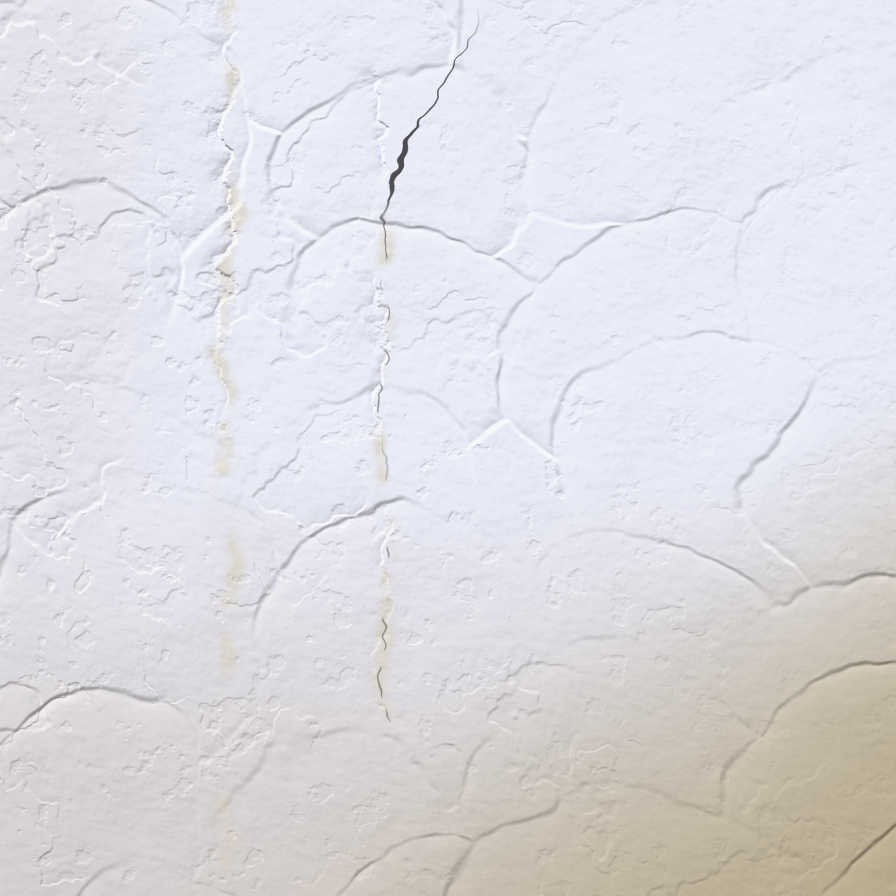
Reproduce this texture procedurally as a WebGL 1 fragment shader.

```glsl
precision highp float;
// White painted plaster with rough trowel ridges, torn flakes and a dark crack.
uniform vec2 u_resolution;

const vec3 COOL_WHITE = vec3(0.912, 0.922, 0.973);
const vec3 SOFT_GREY = vec3(0.835, 0.815, 0.815);
const vec3 WARM_BEIGE = vec3(0.725, 0.675, 0.565);
const vec3 STAIN = vec3(0.85, 0.82, 0.75);
const vec3 CRACK_DARK = vec3(0.20, 0.19, 0.20);
const vec2 FAN_CELL = vec2(0.29, 0.18);

float hash(vec2 p) {
  return fract(sin(dot(p, vec2(127.1, 311.7))) * 43758.5453);
}

float noise(vec2 p) {
  vec2 i = floor(p), f = fract(p);
  f = f * f * (3.0 - 2.0 * f);
  return mix(mix(hash(i), hash(i + vec2(1.0, 0.0)), f.x),
             mix(hash(i + vec2(0.0, 1.0)), hash(i + 1.0), f.x), f.y);
}

vec2 turn(vec2 p, float angle) {
  float c = cos(angle), s = sin(angle);
  return vec2(c * p.x - s * p.y, s * p.x + c * p.y);
}

float fbm(vec2 p) {
  float sum = 0.0, amp = 0.5;
  for (int i = 0; i < 5; i++) {
    sum += amp * noise(p);
    p = mat2(1.6, 1.2, -1.2, 1.6) * p + 17.3;
    amp *= 0.5;
  }
  return sum;
}

vec2 wander(vec2 p, float scale) {
  p = turn(p * scale, 0.6);
  return vec2(noise(p), noise(p + 57.0)) - 0.5;
}

// Overlapping tilted ovals, lower rows on top, each with a broken raised rim.
float fanHeight(vec2 p) {
  vec2 q = p + 0.085 * wander(p, 5.0) + 0.020 * wander(p, 19.0) + 0.006 * wander(p, 65.0);
  vec2 cell = floor(q / FAN_CELL);
  float broken = smoothstep(0.30, 0.68, fbm(turn(p, 0.5) * 8.0 + 9.0));
  float strength = 0.0006 + 0.0062 * broken;
  float height = 0.0;
  for (int row = 0; row < 3; row++) {
    for (int col = 0; col < 3; col++) {
      vec2 id = cell + vec2(float(col) - 1.0, 1.0 - float(row));
      vec2 jitter = 0.55 * (vec2(hash(id), hash(id + 41.0)) - 0.5);
      vec2 offset = turn(q - (id + 0.5 + jitter) * FAN_CELL, 1.3 * (hash(id + 19.0) - 0.5));
      float radius = mix(0.14, 0.21, hash(id + 73.0));
      float d = length(offset * vec2(1.0, 1.2)) - radius;
      float rim = strength * (0.65 * exp(min(d, 0.0) / 0.009) + 0.35 * exp(min(d, 0.0) / 0.04));
      height = mix(height, rim, smoothstep(0.006, -0.004, d));
    }
  }
  return height;
}

// Sideways position of a ragged, nearly vertical line.
float raggedLine(float x, float y, float wobble) {
  return x + wobble * (fbm(vec2(y * 13.0, x * 90.0)) - 0.5);
}

float crackLine(float y) {
  return raggedLine(0.43, y, 0.045) + 0.11 * smoothstep(0.75, 1.02, y);
}

// Curled paint along a seam, fading out between two heights.
float seamHeight(vec2 p, float x, float low, float high) {
  float side = p.x - raggedLine(x, p.y, 0.06) - 0.035 * (fbm(p * 34.0) - 0.5);
  float lip = smoothstep(0.003, -0.003, side) * exp(min(side, 0.0) / 0.010);
  return lip * smoothstep(low, high, p.y) * smoothstep(0.25, 0.7, noise(p * 18.0));
}

// Short torn lips of paint that follow a contour of the noise.
float flakeHeight(vec2 p, float scale, float seed) {
  float level = fbm(turn(p, seed) * scale + seed) - 0.49;
  float lip = smoothstep(0.0, 0.035, level) * exp(-max(level, 0.0) / 0.09);
  float patches = smoothstep(0.45, 0.70, noise(turn(p, 0.8) * scale * 0.75 + seed * 5.0));
  return lip * patches;
}

float plasterHeight(vec2 p) {
  vec2 fromMiddle = p - vec2(0.52, 0.46);
  float wear = 0.55 + 0.5 * exp(-dot(fromMiddle, fromMiddle) / 0.025);
  wear += 0.35 * smoothstep(0.5, 0.05, p.x) - 0.2 * smoothstep(0.6, 0.9, p.x);
  float height = fanHeight(p);
  height += wear * 0.0048 * flakeHeight(p, 9.0, 2.3);
  height += wear * 0.0030 * flakeHeight(p, 17.0, 4.1);
  height += 0.011 * seamHeight(p, 0.25, 0.45, 0.78);
  height += 0.007 * seamHeight(p, 0.43, 0.10, 0.60);
  height += 0.009 * fbm(turn(p, 0.5) * 8.0);
  // Trowel grain, fine tooth and scattered crumbs.
  height += 0.0007 * noise(turn(p, 0.35) * vec2(75.0, 135.0));
  height += 0.0004 * noise(turn(p, 0.9) * 240.0);
  float crumbs = smoothstep(0.64, 0.74, fbm(p * 42.0));
  return height + 0.0018 * crumbs * wear;
}

vec3 wallColour(vec2 p) {
  float drift = 0.16 * (fbm(p * 4.0) - 0.5);
  float fade = smoothstep(0.59, 0.0, p.y + drift);
  float edge = 0.35 * smoothstep(0.3, 0.0, p.x + drift);
  vec3 colour = mix(COOL_WHITE, SOFT_GREY, max(fade, edge));
  float warmth = smoothstep(0.10, 0.95, p.x - 1.45 * p.y + drift);
  return mix(colour, WARM_BEIGE, warmth);
}

float stainAmount(vec2 p, float x) {
  float offset = (p.x - raggedLine(x, p.y, 0.06)) / 0.009;
  return exp(-offset * offset) * smoothstep(0.42, 0.70, fbm(p * 22.0));
}

void main() {
  vec2 p = gl_FragCoord.xy / u_resolution;

  // Relief lit from the lower right.
  float e = 0.0015;
  float here = plasterHeight(p);
  vec2 slope = vec2(plasterHeight(p + vec2(e, 0.0)) - here,
                    plasterHeight(p + vec2(0.0, e)) - here) / e;
  float light = dot(slope, vec2(-0.42, 0.90));
  float shadow = clamp(-light * 0.24, 0.0, 0.32);
  float glow = clamp(light * 1.2, 0.0, 0.8);

  vec3 colour = wallColour(p);
  float stain = stainAmount(p, 0.25) + stainAmount(p, 0.43) * smoothstep(0.8, 0.7, p.y);
  colour = mix(colour, STAIN, clamp(stain, 0.0, 0.6));
  colour *= 1.0 - shadow * vec3(1.0, 1.02, 1.04);
  colour = mix(colour, min(colour * 1.13, vec3(0.985)), glow);

  // Crack: open near the top, hairline and broken below.
  float bulge = (p.y - 0.82) / 0.03;
  float width = 0.0004 + 0.0036 * exp(-bulge * bulge);
  float gap = abs(p.x - crackLine(p.y) - 0.007 * (noise(p * 90.0) - 0.5));
  float broken = smoothstep(0.42, 0.62, noise(vec2(p.y * 60.0, 4.0)));
  float presence = mix(0.5 * broken, 0.85, smoothstep(0.72, 0.80, p.y));
  presence *= smoothstep(0.15, 0.22, p.y) * smoothstep(1.0, 0.92, p.y);
  float crack = smoothstep(width + 0.0014, width - 0.0006, gap);
  colour = mix(colour, CRACK_DARK, crack * presence);

  gl_FragColor = vec4(colour, 1.0);
}
```
